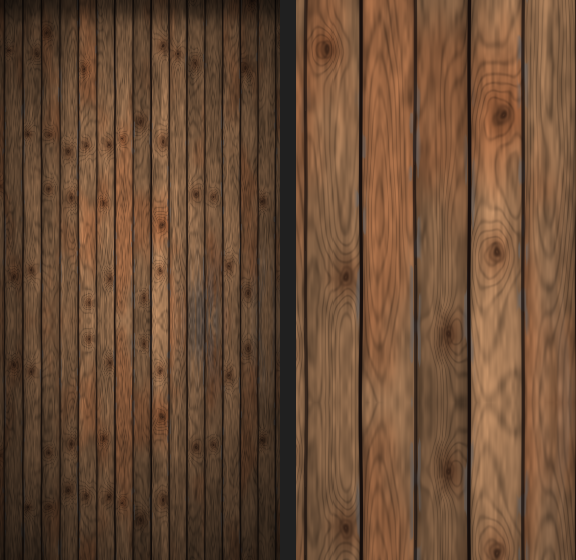
Left: the whole. Right: its middle third, enlarged.
Give the GLSL for this texture, as a Shadertoy shader.

```glsl
// Weathered vertical wooden boards under a soft vignette.
// Each board gets its own tone, contour-line grain from stretched noise, scattered
// knots that bend the grain, flecked dark seams and grey worn patches.

const float FIRST_SEAM = 0.0156;      // canvas x of the first full seam
const float BOARDS = 15.0;            // boards per canvas width
const float BOARD_DRIFT = 0.5;        // boards get slightly narrower to the right
const float MIRROR_Y = 0.427;         // the grain is mirrored about this height
const float KNOT_CELL = 4.1;          // knot spacing in board widths
const float KNOT_CHANCE = 0.55;
const float SEAM_HALF_WIDTH = 0.026;  // in board widths
const vec2 LIGHT_CENTER = vec2(0.5, 0.57);
const vec2 LIGHT_FALLOFF = vec2(2.1, 2.3);
const vec3 WOOD = vec3(0.56, 0.415, 0.295);
const vec3 RED_STAIN = vec3(1.0, 0.84, 0.74);
const vec3 KNOT_BROWN = vec3(0.20, 0.12, 0.08);
const vec3 WORN_GREY = vec3(0.29, 0.275, 0.27);
const vec3 SEAM_DARK = vec3(0.09, 0.055, 0.045);
const vec3 FLECK_BLUE = vec3(0.42, 0.41, 0.41);

// Brightness of each board, left to right
const float TONES[17] = float[17](0.95, 0.94, 1.0, 0.92, 0.97, 1.08, 0.98, 1.06, 0.84,
                                  1.09, 1.04, 0.97, 0.92, 1.07, 0.97, 1.0, 0.95);

float hash(vec2 p) {
    vec3 q = fract(p.xyx * vec3(0.1031, 0.1030, 0.0973));
    q += dot(q, q.yzx + 33.33);
    return fract((q.x + q.y) * q.z);
}

float noise(vec2 p) {
    vec2 i = floor(p), f = fract(p);
    f = f * f * (3.0 - 2.0 * f);
    return mix(mix(hash(i), hash(i + vec2(1, 0)), f.x),
               mix(hash(i + vec2(0, 1)), hash(i + vec2(1, 1)), f.x), f.y);
}

float fbm(vec2 p) {
    float sum = 0.0, amp = 0.5;
    for (int i = 0; i < 4; i++) {
        sum += amp * noise(p);
        p = p * 2.03 + 17.1;
        amp *= 0.5;
    }
    return sum / 0.9375;
}

// Returns (grain bend, halo, core) of the knots around p on one board
vec3 knots(vec2 p, float id) {
    vec3 k = vec3(0.0);
    float cell = floor(p.y / KNOT_CELL);
    for (float j = -1.0; j <= 1.0; j++) {
        vec2 key = vec2(id * 7.0 + 31.0, cell + j + 53.0);
        if (hash(key) > KNOT_CHANCE) continue;
        vec2 center = vec2(mix(0.25, 0.75, hash(key + 11.3)),
                           (cell + j + mix(0.2, 0.8, hash(key + 23.7))) * KNOT_CELL);
        float radius = mix(0.11, 0.21, hash(key + 41.9));
        vec2 q = (p - center) * vec2(1.0, 0.75);
        q += 0.07 * (vec2(noise(p * 5.0), noise(p * 5.0 + 40.0)) - 0.5);
        float d = length(q) / radius;
        k.x += exp(-0.16 * d * d);
        k.y += exp(-0.30 * d * d);
        k.z = max(k.z, smoothstep(1.15, 0.3, d) * (0.65 + 0.35 * sin(d * 9.0)));
    }
    return k;
}

void mainImage(out vec4 fragColor, in vec2 fragCoord) {
    vec2 uv = fragCoord / iResolution.xy;
    float pixel = BOARDS / iResolution.x;

    // Board index and coordinates in board widths
    float u = uv.x - FIRST_SEAM;
    float across = BOARDS * u + BOARD_DRIFT * u * u;
    float along = abs(uv.y - MIRROR_Y) * iResolution.y / iResolution.x * BOARDS;
    across += 0.03 * (noise(vec2(floor(across + 0.5) * 9.0 + 30.0, along * 0.5)) - 0.5);
    float id = floor(across);
    vec2 p = vec2(across - id, along);
    float seed = hash(vec2(id + 20.0, 5.0)) * 90.0 + 10.0;

    // Grain: contour lines, streaks and fine fibres
    vec3 knot = knots(p, id);
    float field = 11.0 * noise(vec2(p.x * 1.7 + seed, p.y * 0.17 + seed))
                + 1.2 * noise(vec2(p.x * 4.0 + seed, p.y * 0.9)) + 4.0 * knot.x;
    float ring = pow(0.5 + 0.5 * sin(6.2832 * field), 3.0);
    float streak = fbm(vec2(p.x * 7.0 + seed, p.y * 0.45 + seed));
    float fibre = noise(vec2(p.x * 19.0 + seed, p.y * 3.5));
    float blotch = fbm(vec2(p.x * 1.2 + seed, p.y * 0.4 + 7.0));
    float shade = TONES[int(clamp(id + 1.0, 0.0, 16.0))];
    shade *= 1.05 - 0.17 * ring + 0.42 * (streak - 0.5)
           + 0.24 * (fibre - 0.5) + 0.40 * (blotch - 0.5);
    vec3 color = WOOD * shade;

    // Reddish stains and knots
    float red = smoothstep(0.45, 0.75, fbm(vec2(across * 0.6 + 9.0, along * 0.25 + seed)));
    color *= mix(vec3(1.0), RED_STAIN, clamp(0.7 * red + 0.6 * knot.y, 0.0, 1.0));
    color *= 1.0 - 0.22 * min(knot.y, 1.0);
    color = mix(color, KNOT_BROWN, 0.75 * knot.z);

    // Grey worn patches near the mirror line, on the right side
    vec2 wear = vec2((uv.x - 0.73) / 0.075, along / 3.2);
    vec2 wearEdge = vec2((uv.x - 0.95) / 0.05, (along - 1.5) / 2.5);
    float worn = exp(-dot(wear, wear)) + 0.7 * exp(-dot(wearEdge, wearEdge));
    worn *= smoothstep(0.35, 0.65, streak);
    color = mix(color, WORN_GREY * (0.7 + 0.6 * fibre), 0.75 * clamp(worn, 0.0, 1.0));

    // Seams: soft shadow, pale flecks, then the dark gap
    float seamId = floor(across + 0.5);
    float gap = abs(across - seamId);
    float depth = mix(0.55, 1.0, hash(vec2(seamId + 40.0, 3.0)));
    color *= 1.0 - 0.38 * depth * exp(-gap * 13.0);
    float fleck = smoothstep(0.60, 0.75, noise(vec2(across * 14.0 + 30.0, along * 2.2)))
                * smoothstep(0.45, 0.7, noise(vec2(seamId * 5.0 + 30.0, along * 0.4)));
    color = mix(color, FLECK_BLUE, 0.6 * fleck * smoothstep(0.14, 0.05, gap));
    float line = smoothstep(SEAM_HALF_WIDTH + pixel, SEAM_HALF_WIDTH - 0.5 * pixel, gap);
    color = mix(color, SEAM_DARK, line * depth);

    // Vignette with a tighter shadow along the top edge
    vec2 off = uv - LIGHT_CENTER;
    float light = exp(-dot(LIGHT_FALLOFF, off * off));
    light *= mix(0.55, 1.0, smoothstep(0.0, 0.06, 1.0 - uv.y));
    fragColor = vec4(clamp(color * light, 0.0, 1.0), 1.0);
}
```
